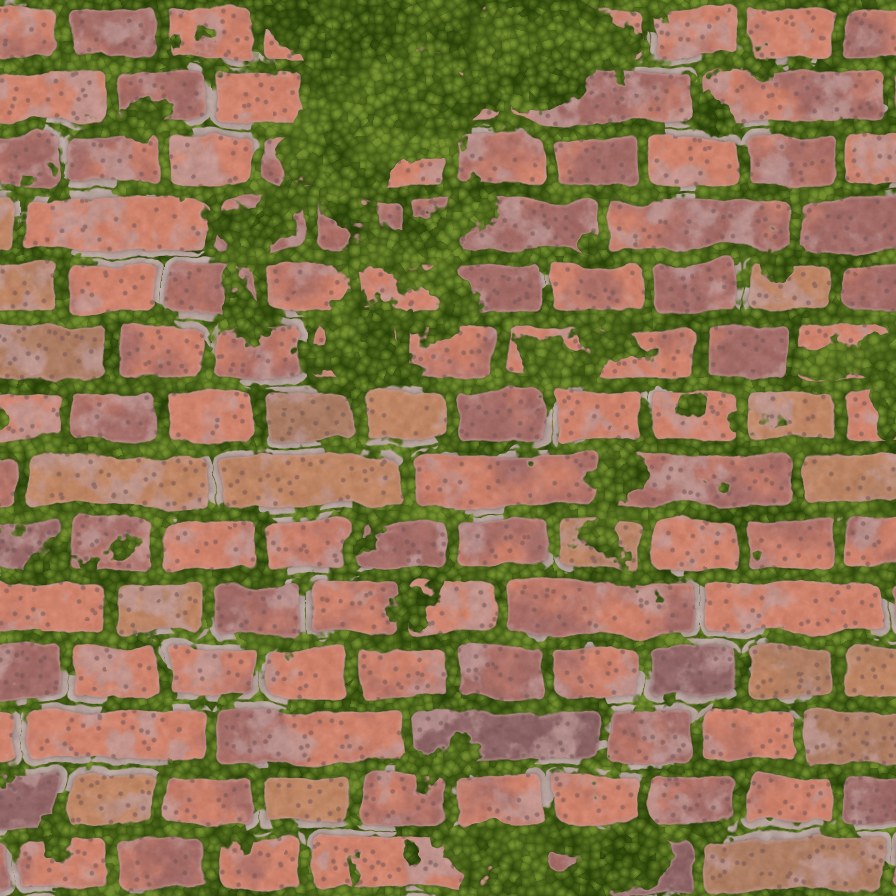
This texture is drawn by a Shadertoy shader. Its source:

```glsl
// Weathered brick wall overgrown with moss: 14 courses alternate short and long
// bricks. Each brick is a warped rounded box, eaten away by layered noise;
// cellular noise makes the moss clumps and the pits in the clay.

float hash(vec2 p) {
    vec3 q = fract(vec3(p.xyx) * 0.1031);
    q += dot(q, q.yzx + 33.33);
    return fract((q.x + q.y) * q.z);
}

float noise(vec2 p) {
    vec2 i = floor(p), f = fract(p);
    f = f * f * (3.0 - 2.0 * f);
    return mix(mix(hash(i), hash(i + vec2(1, 0)), f.x),
               mix(hash(i + vec2(0, 1)), hash(i + vec2(1, 1)), f.x), f.y);
}

float fbm(vec2 p) {
    float sum = 0.0, amp = 0.52;
    for (int i = 0; i < 5; i++) {
        sum += amp * noise(p);
        p = mat2(1.6, 1.2, -1.2, 1.6) * p + 17.3;
        amp *= 0.5;
    }
    return sum;
}

// Distance to the nearest scattered point, and that point's random value
vec2 cellular(vec2 p) {
    vec2 base = floor(p), best = vec2(9.0, 0.0);
    for (int y = -1; y <= 1; y++)
    for (int x = -1; x <= 1; x++) {
        vec2 c = base + vec2(x, y);
        float d = length(c + vec2(hash(c), hash(c + 71.7)) - p);
        if (d < best.x) best = vec2(d, hash(c + 31.1));
    }
    return best;
}

float roundedBox(vec2 p, vec2 halfSize, float radius) {
    vec2 q = abs(p) - halfSize + radius;
    return length(max(q, 0.0)) + min(max(q.x, q.y), 0.0) - radius;
}

// Soft elliptical area of heavy growth
float overgrowth(vec2 p, vec2 center, vec2 radii) {
    return 1.0 - smoothstep(0.65, 1.15, length((p - center) / radii));
}

vec3 mossColor(vec2 p, float edge) {
    vec2 clump = cellular(p * 105.0);
    float light = (1.0 - clump.x) * (0.35 + 0.75 * clump.y);
    light += 0.9 * (fbm(p * 24.0 + 5.0) - 0.5) + 0.16 * exp(-edge * 90.0);
    return mix(vec3(0.16, 0.26, 0.03), vec3(0.45, 0.56, 0.18), clamp(light, 0.0, 1.0));
}

vec3 brickColor(vec2 p, vec2 id, float edge) {
    // Fired tone: orange to rose, some mauve, some ochre
    float tone = hash(id + 3.7) + 0.35 * (0.45 - p.y);
    float blotch = fbm(p * 17.0 + id * 3.1);
    vec3 col = mix(vec3(0.81, 0.51, 0.42), vec3(0.64, 0.42, 0.40),
                   smoothstep(0.3, 0.8, tone + 1.3 * (blotch - 0.5)));
    col = mix(col, vec3(0.50, 0.37, 0.39), 0.65 * smoothstep(0.85, 1.05, tone));
    col = mix(col, vec3(0.70, 0.53, 0.37), 0.6 * step(0.88, hash(id + 9.2)));

    // Chalky bloom, worn pale rim and grain
    float bloom = smoothstep(0.52, 0.72, fbm(p * 30.0 + 60.0));
    float rim = smoothstep(-0.0045, 0.0, edge);
    col = mix(col, vec3(0.74, 0.60, 0.59), max(0.75 * bloom, 0.55 * rim));
    col += 0.11 * (fbm(p * 130.0) - 0.5);

    // Dark pits
    vec2 pit = cellular(p * 85.0 + 12.0);
    float hole = (1.0 - smoothstep(0.12, 0.32, pit.x)) * step(0.62, pit.y);
    return mix(col, vec3(0.46, 0.34, 0.34), 0.6 * hole);
}

void mainImage(out vec4 fragColor, in vec2 fragCoord) {
    vec2 p = fragCoord / iResolution.y;
    float px = 1.0 / iResolution.y;
    vec2 q = p + 0.021 * (vec2(fbm(p * 21.0), fbm(p * 21.0 + 50.0)) - 0.5);

    // Courses: odd ones hold long bricks, a few of them broken in two
    float y = (1.0 - q.y) * 14.0, row = floor(y);
    bool isLong = mod(row, 2.0) > 0.5;
    float pitch = isLong ? 0.217 : 0.108;
    float shift = isLong ? (mod(row, 4.0) < 1.5 ? 0.126 : 0.022) : 0.073;
    float x = (q.x - shift) / pitch;
    if (isLong && hash(vec2(floor(x), row) + 15.0) < 0.18) {
        x *= 2.0;
        pitch *= 0.5;
    }
    vec2 id = vec2(floor(x), row);
    vec2 local = (vec2(fract(x) * pitch, fract(y) / 14.0)) - 0.5 * vec2(pitch, 1.0 / 14.0);
    vec2 halfSize = vec2(0.5 * pitch - 0.0055, 0.0285) - 0.0025 * vec2(hash(id + 1.3), hash(id + 6.1));
    float box = roundedBox(local, halfSize, 0.008);

    // Moss eats into the bricks, most of all in a few large patches
    float growth = fbm(p * 15.0 + 23.0) + 0.08 * (hash(id + 44.0) - 0.5);
    growth += 0.46 * overgrowth(p, vec2(0.49, 1.0), vec2(0.22, 0.16));
    growth += 0.21 * overgrowth(p, vec2(0.41, 0.78), vec2(0.17, 0.09));
    growth += 0.26 * overgrowth(p, vec2(0.54, 0.03), vec2(0.25, 0.055));
    growth += 0.12 * overgrowth(p, vec2(0.46, 0.61), vec2(0.24, 0.045));
    float edge = max(box, 0.1 * (growth - 0.71));

    // Layers: moss, leftover mortar, bricks
    vec3 col = mossColor(p, max(edge, 0.0));
    float mortar = smoothstep(0.0, 0.02, fbm(p * 13.0 + 40.0) - 0.61)
                 * (1.0 - smoothstep(0.006, 0.008, box)) * (1.0 - smoothstep(0.6, 0.64, growth));
    col = mix(col, vec3(0.73, 0.65, 0.63) + 0.15 * (fbm(p * 90.0) - 0.5), mortar);
    col *= 1.0 - 0.2 * exp(-max(edge, 0.0) * 500.0);
    col = mix(col, brickColor(p, id, edge), 1.0 - smoothstep(-px, px, edge));
    fragColor = vec4(col, 1.0);
}
```
